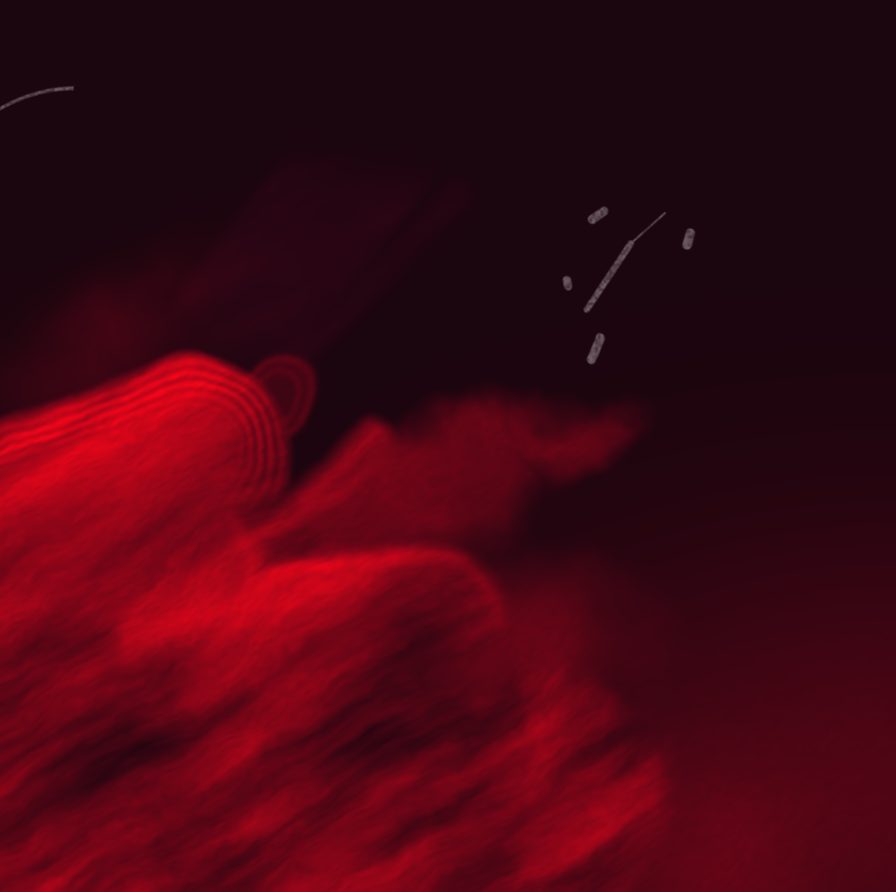
A Shadertoy shader for this background:

```glsl
// Billowing crimson brush-painted clouds over a near-black maroon ground, with a few pale flecks.

float hash(vec2 p) {
    p = fract(p * vec2(123.34, 456.21));
    p += dot(p, p + 45.32);
    return fract(p.x * p.y);
}

float noise(vec2 p) {
    vec2 i = floor(p), f = fract(p);
    f = f * f * (3.0 - 2.0 * f);
    return mix(mix(hash(i), hash(i + vec2(1, 0)), f.x),
               mix(hash(i + vec2(0, 1)), hash(i + vec2(1, 1)), f.x), f.y);
}

float fbm(vec2 p) {
    float sum = 0.0, amp = 0.5;
    for (int i = 0; i < 5; i++) {
        sum += amp * noise(p);
        p = mat2(1.6, 1.2, -1.2, 1.6) * p + 7.3;
        amp *= 0.5;
    }
    return sum;
}

vec2 turn(vec2 p, float a) {
    return vec2(cos(a) * p.x + sin(a) * p.y, cos(a) * p.y - sin(a) * p.x);
}

float capsule(vec2 p, vec2 a, vec2 b, float r) {
    vec2 pa = p - a, ba = b - a;
    return length(pa - ba * clamp(dot(pa, ba) / dot(ba, ba), 0.0, 1.0)) - r;
}

// Soft elliptical spot, tilted by an angle
float spot(vec2 p, vec2 centre, vec2 size, float angle) {
    vec2 q = turn(p - centre, angle) / size;
    return exp(-dot(q, q));
}

float fill(float d, float soft) {
    return 1.0 - smoothstep(-soft, soft, d);
}

void mainImage(out vec4 fragColor, in vec2 fragCoord) {
    vec2 p = fragCoord / iResolution.xy;
    vec2 warp = vec2(fbm(p * 9.0), fbm(p * 9.0 + 31.0)) - 0.48;
    vec2 smoky = p + warp * 0.10;
    vec2 loose = p + warp * 0.025;
    vec2 along = turn(p + warp * 0.04, 0.55);
    float streak = fbm(along * vec2(7.0, 38.0)) - 0.48;
    float cloud = fbm(smoky * 7.0 + 12.0) - 0.48;
    float grain = noise(along * vec2(110.0, 260.0)) - 0.5;

    // Ground with the lower right glow
    float red = 0.105 + 0.20 * spot(p, vec2(1.0, 0.12), vec2(0.46, 0.27), 0.0);
    red += 0.14 * spot(smoky, vec2(0.78, 0.0), vec2(0.14, 0.12), 0.0);

    // Faint slanted strokes behind the clouds
    vec2 q = turn(p - vec2(0.35, 0.72), 0.92);
    float sheet = fill(abs(q.y - 0.015) - 0.075, 0.012) * smoothstep(-0.22, -0.08, q.x)
                * (1.0 - smoothstep(0.06, 0.15, q.x + q.y * 0.5));
    float ribbon = fill(capsule(p, vec2(0.33, 0.60), vec2(0.51, 0.78), 0.016), 0.014);
    float ghost = max(sheet, ribbon * 0.8);
    red += 0.055 * ghost * (0.9 + streak);

    // Dim smoke on the left
    red += 0.13 * spot(smoky, vec2(0.16, 0.63), vec2(0.10, 0.055), 0.5) * (1.0 + 2.0 * cloud);
    red += 0.08 * spot(smoky, vec2(0.03, 0.56), vec2(0.10, 0.07), 0.5);

    // Plume reaching right, and haze below it
    float plume = min(capsule(smoky, vec2(0.40, 0.42), vec2(0.55, 0.48), 0.055),
                      capsule(smoky, vec2(0.55, 0.49), vec2(0.66, 0.525), 0.022));
    red = mix(red, 0.40 + 0.25 * cloud, fill(plume, 0.028));
    float haze = capsule(smoky, vec2(0.42, 0.33), vec2(0.62, 0.28), 0.085);
    red = mix(red, 0.36 + 0.2 * cloud, fill(haze, 0.06));

    // Slanted spike
    float spike = capsule(loose, vec2(0.30, 0.40), vec2(0.42, 0.505), 0.023);
    red = mix(red, 0.46 + 0.4 * streak, fill(spike, 0.012));
    red += 0.16 * fill(capsule(loose, vec2(0.34, 0.44), vec2(0.42, 0.513), 0.004), 0.012);

    // Curl beside the upper lobe
    float curl = length(turn(loose - vec2(0.305, 0.55), 0.9) / vec2(1.3, 1.0)) - 0.038;
    red = mix(red, 0.30, 0.7 * fill(curl, 0.008));
    red += 0.14 * exp(-pow(curl / 0.005, 2.0)) + 0.08 * exp(-pow((curl + 0.013) / 0.004, 2.0));

    // Broad lower mass with its lights and darks
    float mass = min(capsule(loose, vec2(-0.1, 0.17), vec2(0.24, 0.20), 0.23),
                     capsule(smoky, vec2(0.30, 0.09), vec2(0.60, 0.11), 0.135));
    float tone = 0.41 + 0.55 * streak + 0.35 * cloud;
    tone += 0.14 * spot(p, vec2(0.04, 0.33), vec2(0.16, 0.05), 0.5);
    tone += 0.12 * spot(p, vec2(0.25, 0.25), vec2(0.16, 0.05), 0.4);
    tone += 0.10 * spot(p, vec2(0.33, 0.03), vec2(0.13, 0.07), -0.4);
    tone += 0.13 * spot(p, vec2(0.67, 0.10), vec2(0.08, 0.04), 0.5);
    tone -= 0.10 * spot(p, vec2(0.10, 0.20), vec2(0.13, 0.05), 0.3);
    tone -= 0.20 * spot(smoky, vec2(0.46, 0.15), vec2(0.12, 0.07), 0.7);
    tone -= 0.12 * spot(smoky, vec2(0.55, 0.05), vec2(0.12, 0.06), 0.4);
    red = mix(red, tone, fill(mass, 0.018));

    // Upper lobe: bright core and nested rim strokes
    float lobe = capsule(loose, vec2(-0.1, 0.37), vec2(0.21, 0.485), 0.112);
    float rim = exp(-pow((lobe + 0.025) / 0.022, 2.0)) * smoothstep(0.40, 0.52, p.y);
    float core = 0.46 + 0.30 * spot(p, vec2(0.12, 0.51), vec2(0.22, 0.075), 0.45) + 0.4 * streak;
    core += rim * (0.06 + 0.09 * sin(lobe * 560.0 + 5.0 * cloud));
    core -= 0.10 * smoothstep(0.24, 0.31, p.x);
    red = mix(red, core, fill(lobe, 0.008) * smoothstep(0.33, 0.43, p.y + 0.10 * (0.3 - p.x)));

    // Middle lobe: hot centre fading to a curved tip
    float fold = min(capsule(loose, vec2(0.20, 0.28), vec2(0.49, 0.315), 0.075),
                     capsule(smoky, vec2(0.20, 0.34), vec2(0.27, 0.36), 0.045));
    float heat = 0.44 + 0.38 * spot(loose, vec2(0.29, 0.33), vec2(0.17, 0.045), 0.3) + 0.4 * streak;
    heat += 0.10 * exp(-pow((fold + 0.012) / 0.009, 2.0)) * smoothstep(0.28, 0.36, p.y);
    heat -= 0.18 * spot(smoky, vec2(0.45, 0.26), vec2(0.08, 0.035), 0.5);
    red = mix(red, heat, fill(fold, 0.012) * smoothstep(0.20, 0.29, p.y));

    red = max(red * (1.0 + 0.10 * grain * smoothstep(0.15, 0.4, red)), 0.10);
    vec3 colour = vec3(red, 0.018, 0.105 - 0.07 * exp(-3.0 * red));
    colour.b += 0.012 * ghost * (1.0 - smoothstep(0.2, 0.35, red));

    // Pale chalk strokes and dabs
    float chalk = capsule(p, vec2(0.655, 0.653), vec2(0.704, 0.727), 0.0035);
    chalk = min(chalk, capsule(p, vec2(0.704, 0.727), vec2(0.742, 0.761), 0.001));
    chalk = min(chalk, max(abs(p.y - 0.901 + 3.4 * pow(p.x - 0.082, 2.0)) - 0.002, p.x - 0.082));
    vec4 dabs[4] = vec4[4](vec4(0.667, 0.757, 0.008, 0.6), vec4(0.768, 0.731, 0.007, 1.3),
                           vec4(0.633, 0.682, 0.003, 1.8), vec4(0.665, 0.611, 0.013, 1.1));
    for (int i = 0; i < 4; i++) {
        vec2 reach = dabs[i].z * vec2(cos(dabs[i].w), sin(dabs[i].w));
        chalk = min(chalk, capsule(p + warp * 0.01, dabs[i].xy - reach, dabs[i].xy + reach, 0.005));
    }
    float dust = 0.45 + 0.55 * noise(p * 320.0);
    colour = mix(colour, vec3(0.50, 0.44, 0.46), 0.85 * dust * fill(chalk, 0.0015));

    fragColor = vec4(colour, 1.0);
}
```
